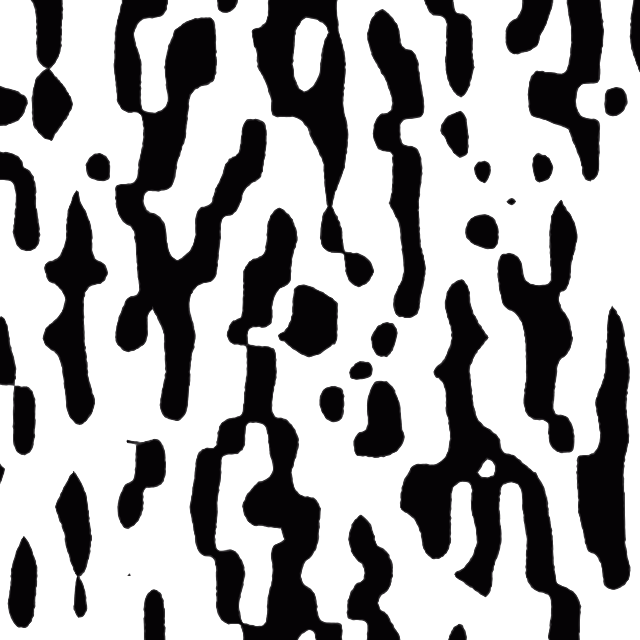
Reproduce this pattern procedurally as a three.js fragment shader.

```glsl
varying vec2 vUv;

float hash(vec2 p) {
  vec3 q = fract(vec3(p.xyx) * vec3(0.1031, 0.1030, 0.0973));
  q += dot(q, q.yzx + 33.33);
  return fract((q.x + q.y) * q.z);
}

float valueNoise(vec2 p) {
  vec2 i = floor(p);
  vec2 f = fract(p);
  f = f * f * (3.0 - 2.0 * f);
  float low = mix(hash(i), hash(i + vec2(1.0, 0.0)), f.x);
  float high = mix(hash(i + vec2(0.0, 1.0)), hash(i + 1.0), f.x);
  return mix(low, high, f.y) - 0.5;
}

// Lattice value that resembles its vertical neighbours and opposes the side ones
float stripeNode(vec2 cell) {
  vec2 c = cell + 57.0;
  float sides = hash(c + vec2(1.0, 0.0)) + hash(c - vec2(1.0, 0.0)) - 1.0;
  float ends = hash(c + vec2(0.0, 1.0)) + hash(c - vec2(0.0, 1.0)) - 1.0;
  float v = hash(c) - 0.5 - 0.5 * sides + 0.36 * ends;
  return clamp((v + 0.065) * 3.0, -1.0, 1.0);
}

// Signed field: positive in the white channels
float field(vec2 uv) {
  vec2 bend = vec2(valueNoise(uv * 19.0), valueNoise(uv * 19.0 + 40.0));
  vec2 p = (uv + 0.014 * bend) * vec2(25.0, 19.0);
  vec2 i = floor(p);
  vec2 f = fract(p);
  f = mix(f, f * f * (3.0 - 2.0 * f), 0.5);
  float low = mix(stripeNode(i), stripeNode(i + vec2(1.0, 0.0)), f.x);
  float high = mix(stripeNode(i + vec2(0.0, 1.0)), stripeNode(i + 1.0), f.x);
  return mix(low, high, f.y);
}

void main() {
  // Divide by the slope to get an approximate distance to the border
  float e = 0.0008;
  float here = field(vUv);
  vec2 slope = vec2(field(vUv + vec2(e, 0.0)), field(vUv + vec2(0.0, e))) - here;
  float d = here / max(length(slope) / e, 4.0);

  // Fine raggedness along the border
  d += 0.0016 * valueNoise(vUv * 210.0);

  // Dark grey rim on the black side, then a crisp step to white
  vec3 black = vec3(0.02, 0.01, 0.02);
  vec3 rim = vec3(0.20, 0.19, 0.20);
  vec3 color = mix(black, rim, smoothstep(-0.0032, -0.0008, d));
  color = mix(color, vec3(1.0), smoothstep(-0.0009, 0.0009, d));
  gl_FragColor = vec4(color, 1.0);
}
```
